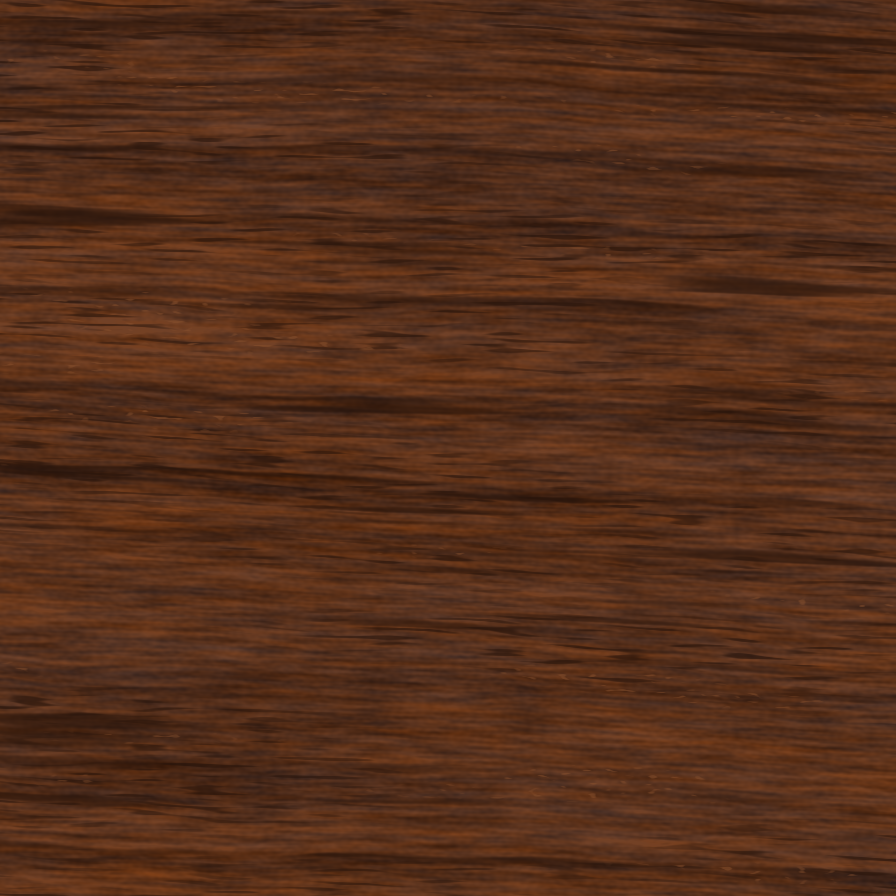
Write a Shadertoy shader that draws this texture.

```glsl
// Dark walnut veneer: horizontal grain with soft bands, dark growth lines and fine pores.

// Colours
const vec3 DARK_WOOD   = vec3(0.235, 0.127, 0.076);
const vec3 LIGHT_WOOD  = vec3(0.430, 0.240, 0.135);
const vec3 VEIN_BROWN  = vec3(0.155, 0.078, 0.042);
const vec3 FLECK_TAN   = vec3(0.540, 0.320, 0.180);
const vec3 ORANGE_TINT = vec3(0.036, -0.006, -0.044);

// Grain layout, in units of the canvas height
const float SLOPE      = 0.035;  // fall of the grain towards the right
const float WOBBLE     = 0.016;  // slow waviness of the grain
const float RING_COUNT = 11.0;   // growth lines per canvas
const float RING_DRIFT = 1.2;    // irregularity of their spacing

// Strengths
const float MEAN_TONE   = 0.65;
const float BAND_GAIN   = 0.36;
const float STREAK_GAIN = 0.36;
const float FIBRE_GAIN  = 0.52;
const float MOTTLE_GAIN = 0.24;
const float RING_GAIN   = 0.36;
const float LINE_GAIN   = 0.60;
const float VEIN_GAIN   = 0.65;
const float PORE_GAIN   = 0.62;
const float FLECK_GAIN  = 0.50;

uint hashBits(uvec2 cell) {
    uint h = cell.x * 1597u + cell.y * 51749u;
    h = (h ^ (h >> 15)) * 73244475u;
    h = (h ^ (h >> 13)) * 73244475u;
    return h ^ (h >> 16);
}

float hash(vec2 cell) {
    return float(hashBits(uvec2(ivec2(cell))) & 65535u) / 65535.0;
}

vec2 gradient(vec2 cell) {
    float angle = 6.2832 * hash(cell);
    return vec2(cos(angle), sin(angle));
}

// Gradient noise, about -0.7 to 0.7
float noise(vec2 p) {
    vec2 i = floor(p), f = p - i;
    vec2 u = f * f * f * (f * (f * 6.0 - 15.0) + 10.0);
    vec2 e = vec2(0.0, 1.0);
    float low  = mix(dot(gradient(i), f), dot(gradient(i + e.yx), f - e.yx), u.x);
    float high = mix(dot(gradient(i + e.xy), f - e.xy), dot(gradient(i + 1.0), f - 1.0), u.x);
    return mix(low, high, u.y);
}

// Noise stretched along the grain; each seed gives an independent layer
float grain(vec2 p, float along, float across, float seed) {
    return noise(p * vec2(along, across) + seed * vec2(17.37, 41.73));
}

// Growth rings: x is the shade fading out below each edge, y the thin line on it
vec2 growthRings(vec2 p) {
    float ring = p.y * RING_COUNT + RING_DRIFT * grain(p, 0.35, 3.0, 1.0)
               + 0.10 * grain(p, 5.0, 40.0, 2.0);
    float f = fract(ring);
    float weight = 0.2 + 0.8 * hash(vec2(floor(ring), 7.0));
    float presence = smoothstep(-0.4, 0.25, grain(p, 0.9, 6.0, 3.0));
    float shade = smoothstep(0.2, 0.9, f) * smoothstep(1.0, 0.93, f);
    float line = smoothstep(0.83, 0.93, f) * smoothstep(1.0, 0.95, f);
    line *= smoothstep(-0.3, 0.25, grain(p, 3.5, 70.0, 4.0));
    return vec2(shade * shade, line) * weight * presence;
}

void mainImage(out vec4 fragColor, in vec2 fragCoord) {
    vec2 uv = fragCoord / iResolution.y;

    // Bend the canvas along the grain
    vec2 p = uv;
    p.y += SLOPE * uv.x + WOBBLE * grain(uv, 1.3, 2.5, 5.0);
    p.y += 0.003 * grain(uv, 6.0, 14.0, 6.0);

    // Soft bands, streaks and fibres
    float band = grain(p, 0.6, 6.5, 7.0) + 0.5 * grain(p, 1.3, 15.0, 8.0);
    float streak = grain(p, 1.6, 36.0, 9.0) + 0.8 * grain(p, 4.0, 85.0, 10.0);
    float fibre = grain(p, 9.0, 155.0, 11.0) + 0.9 * grain(p, 24.0, 235.0, 12.0);
    float mottle = grain(p, 120.0, 230.0, 13.0);
    vec2 rings = growthRings(p);

    float tone = MEAN_TONE + BAND_GAIN * band + STREAK_GAIN * streak
               + FIBRE_GAIN * fibre + MOTTLE_GAIN * mottle - RING_GAIN * rings.x;
    vec3 color = mix(DARK_WOOD, LIGHT_WOOD, clamp(tone, -0.2, 1.12));

    // Warm and cool tints
    float warmth = 0.6 * grain(p, 1.0, 12.0, 14.0) + grain(p, 6.0, 95.0, 15.0)
                 + 0.7 * grain(p, 30.0, 200.0, 16.0);
    color += ORANGE_TINT * warmth;

    // Growth lines and the long thin veins beside them
    color = mix(color, VEIN_BROWN, LINE_GAIN * rings.y);
    float vein = smoothstep(0.14, 0.45, grain(p, 2.6, 88.0, 17.0));
    vein *= smoothstep(-0.1, 0.35, grain(p, 0.9, 10.0, 18.0) + 0.5 * rings.x);
    color = mix(color, VEIN_BROWN, VEIN_GAIN * vein);

    // Short pores in patches
    float pore = smoothstep(0.14, 0.42, grain(p, 15.0, 200.0, 19.0));
    pore *= smoothstep(-0.3, 0.3, grain(p, 1.6, 12.0, 20.0) + 0.3 * rings.x);
    color = mix(color, VEIN_BROWN, PORE_GAIN * pore);

    // Rare pale flecks
    float fleck = smoothstep(0.3, 0.5, grain(p, 60.0, 220.0, 21.0));
    fleck *= smoothstep(0.2, 0.4, grain(p, 2.0, 26.0, 22.0));
    color = mix(color, FLECK_TAN, FLECK_GAIN * fleck);

    fragColor = vec4(color, 1.0);
}
```
